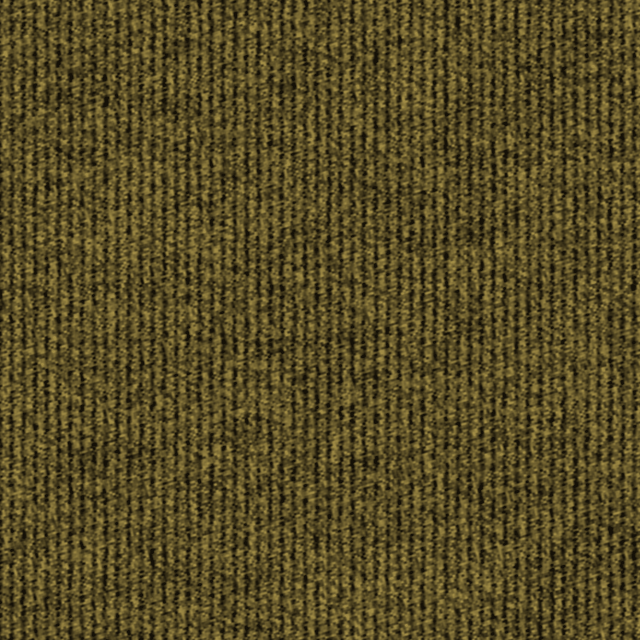
Write a three.js fragment shader that draws this texture.

```glsl
// Olive ribbed knit: narrow vertical ribs parted by soft dark grooves.
// Each rib carries slanted stitches; value noise adds crisp fibre grain,
// uneven groove depth, faint cross rows and slight broad wear.
#define RIBS 54.5
#define STITCHES 82.0
#define GROOVE_DEPTH 0.45
#define GROOVE_WOBBLE 0.12
#define STITCH_RELIEF 0.08
#define FINE_GRAIN 0.80
#define COARSE_GRAIN 0.14
#define ROW_SHADE 0.11
#define WEAR 0.07
#define BRIGHTNESS 0.69
#define SHADOW_COLOR vec3(0.080, 0.064, 0.026)
#define YARN_COLOR vec3(0.580, 0.505, 0.250)

varying vec2 vUv;

float hash(vec2 p) {
  vec3 q = fract(p.xyx * 0.1031);
  q += dot(q, q.yzx + 33.33);
  return fract((q.x + q.y) * q.z);
}

// Smooth value noise centred on zero
float noise(vec2 p) {
  vec2 cell = floor(p);
  vec2 f = fract(p);
  f = f * f * (3.0 - 2.0 * f);
  float low = mix(hash(cell), hash(cell + vec2(1.0, 0.0)), f.x);
  float high = mix(hash(cell + vec2(0.0, 1.0)), hash(cell + vec2(1.0, 1.0)), f.x);
  return mix(low, high, f.y) - 0.5;
}

void main() {
  // Rib coordinate, with grooves on whole numbers
  float ribX = vUv.x * RIBS;
  float seam = floor(ribX + 0.5);
  ribX += GROOVE_WOBBLE * noise(vec2(seam * 7.0, vUv.y * STITCHES));
  float rib = floor(ribX);
  float side = fract(ribX) - 0.5;

  // Soft groove shading, deeper in some stitches than in others
  float groove = smoothstep(0.12, 0.50, abs(side));
  float depth = 1.0 + 0.45 * noise(vec2(seam * 5.0 + 31.0, vUv.y * STITCHES));
  float tone = BRIGHTNESS - GROOVE_DEPTH * depth * groove;

  // Slanted stitches, shifted from rib to rib
  float phase = vUv.y * STITCHES + side * 0.9 + hash(vec2(rib, 17.0));
  phase += 0.6 * noise(vec2(rib * 3.0, vUv.y * 40.0));
  tone += STITCH_RELIEF * cos(6.28318 * phase) * (1.0 - 0.6 * groove);

  // Fibre grain, on a slightly turned grid
  vec2 grainUv = vec2(vUv.x + 0.3 * vUv.y, vUv.y - 0.3 * vUv.x);
  tone += FINE_GRAIN * noise(grainUv * vec2(215.0, 275.0) + 300.0);
  tone += COARSE_GRAIN * noise(vUv * vec2(125.0, 140.0) + 57.0);

  // Faint cross rows and broad wear
  tone += ROW_SHADE * noise(vUv * vec2(14.0, 58.0) + 91.0);
  tone += WEAR * noise(vUv * vec2(6.0, 9.0) + 23.0);

  gl_FragColor = vec4(mix(SHADOW_COLOR, YARN_COLOR, clamp(tone, 0.0, 1.1)), 1.0);
}
```
